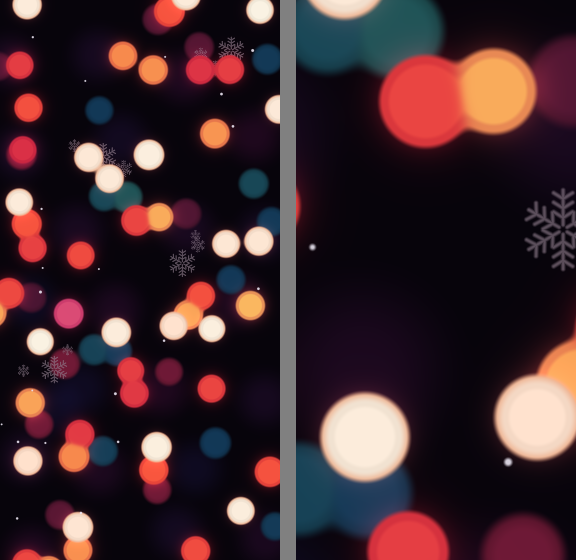
Left: the whole. Right: its middle third, enlarged.
Write a WebGL 2 fragment shader that draws this background.

```glsl
#version 300 es
precision highp float;

#define DIM_LIGHTS 23
#define WARM_LIGHTS 32
#define CREAM_LIGHTS 18
#define GLOWS 22
#define FLAKES 12
#define SPARKLES 20
#define RADIUS 0.051
#define EDGE 0.004
#define FUSION 0.007
#define CLING 0.42
#define SEED 3.7

uniform vec2 u_resolution;
out vec4 fragColor;

const float TAU = 6.28319;

float hash(float n) {
    return fract(sin(n * 127.1 + SEED * 31.7) * 43758.5453);
}

vec2 hash2(float n) {
    return vec2(hash(n), hash(n + 71.3));
}

// Evenly spread positions with jitter, slightly denser on the left
vec2 spot(float i, float height) {
    vec2 s = fract(vec2(0.7549, 0.5698) * i + 0.37);
    s.x = pow(s.x, 1.15);
    return s * vec2(1.02, height) + (hash2(i + 5.0) - 0.5) * 0.12;
}

// Some lights cling to the spot of an earlier one
vec2 lightCentre(float i, float height) {
    if (hash(i + 11.0) > CLING) return spot(i, height);
    float a = TAU * hash(i + 23.0);
    return spot(i - 16.0, height) + 0.082 * vec2(cos(a), sin(a));
}

vec3 lightColour(int i) {
    float pick = hash(float(i) + 40.0);
    float tone = hash(float(i) + 57.0);
    if (i < DIM_LIGHTS) {
        vec3 teal = mix(vec3(0.07, 0.22, 0.34), vec3(0.12, 0.34, 0.34), tone * tone);
        vec3 maroon = mix(vec3(0.28, 0.08, 0.19), vec3(0.52, 0.11, 0.22), tone);
        return i % 2 == 0 ? teal : maroon;
    }
    if (i < DIM_LIGHTS + WARM_LIGHTS) {
        vec3 red = mix(vec3(0.82, 0.16, 0.28), vec3(0.96, 0.33, 0.24), tone);
        if (pick > 0.9) red = vec3(0.84, 0.28, 0.46);
        vec3 orange = mix(vec3(0.95, 0.51, 0.30), vec3(0.96, 0.69, 0.38), tone);
        return i % 3 == 0 ? orange : red;
    }
    return mix(vec3(0.96, 0.84, 0.76), vec3(0.94, 0.91, 0.85), tone);
}

// Fused discs: blended colour in rgb, signed distance in a
vec4 lightLayer(vec2 p, float height, int first, int count) {
    vec3 colour = vec3(0.0);
    float total = 1e-30;
    for (int i = first; i < first + count; i++) {
        float n = float(i);
        float d = length(p - lightCentre(n, height)) - RADIUS * mix(0.94, 1.08, hash(n + 83.0));
        float w = exp(-d / FUSION);
        colour += w * lightColour(i);
        total += w;
    }
    return vec4(colour / total, -FUSION * log(total));
}

float segment(vec2 p, vec2 a, vec2 b) {
    vec2 ab = b - a;
    return length(p - a - ab * clamp(dot(p - a, ab) / dot(ab, ab), 0.0, 1.0));
}

// Six-armed flake of unit radius
float snowflake(vec2 p) {
    float sector = TAU / 6.0;
    float a = mod(atan(p.y, p.x), sector) - 0.5 * sector;
    vec2 q = length(p) * vec2(cos(a), abs(sin(a)));
    float d = segment(q, vec2(0.12, 0.0), vec2(1.0, 0.0));
    for (float k = 0.3; k < 0.9; k += 0.24)
        d = min(d, segment(q, vec2(k, 0.0), vec2(k + 0.15, 0.24)));
    return d - 0.045;
}

void main() {
    vec2 p = gl_FragCoord.xy / u_resolution.x;
    float height = u_resolution.y / u_resolution.x;
    vec3 col = vec3(0.027, 0.014, 0.043);

    // Far, blurred glows
    for (int i = 0; i < GLOWS; i++) {
        float n = float(i) + 200.0;
        float d = length(p - spot(n, height));
        vec3 tint = mix(vec3(0.03, 0.035, 0.11), vec3(0.13, 0.02, 0.09), hash(n + 9.0));
        col += tint * smoothstep(0.14, 0.02, d) * 0.75;
    }

    // Dim lights with soft rims
    vec4 dim = lightLayer(p, height, 0, DIM_LIGHTS);
    float dimShade = mix(0.86, 1.05, smoothstep(0.0, -0.02, dim.a));
    col = mix(col, dim.rgb * dimShade, 0.94 * smoothstep(0.009, -0.007, dim.a));

    // Snowflakes in groups of three, the first one largest
    for (int i = 0; i < FLAKES; i++) {
        float n = float(i), group = floor(n / 3.0), member = mod(n, 3.0);
        vec2 c = vec2(0.12 + 0.74 * fract(group * 0.618 + 0.1), height * (0.34 + 0.19 * group));
        float a = TAU * hash(n + 310.0);
        c += min(member, 1.0) * (0.06 + 0.025 * member) * vec2(cos(a), sin(a));
        float size = member < 0.5 ? 0.047 : mix(0.018, 0.03, hash(n + 330.0));
        float d = snowflake((p - c) / size) * size;
        col = mix(col, vec3(0.56, 0.49, 0.55), 0.62 * smoothstep(0.002, -0.002, d));
    }

    // Warm lights, their halo and an inner ring
    vec4 warm = lightLayer(p, height, DIM_LIGHTS, WARM_LIGHTS);
    col += warm.rgb * vec3(0.22, 0.1, 0.16) * exp(-max(warm.a, 0.0) / 0.016);
    float ring = smoothstep(-0.008, -0.014, warm.a);
    vec3 warmShade = warm.rgb * mix(vec3(0.95, 0.84, 0.92), vec3(1.02, 1.05, 1.0), ring);
    col = mix(col, warmShade, smoothstep(EDGE, -EDGE, warm.a));

    // Cream lights with a peach rim
    vec4 cream = lightLayer(p, height, DIM_LIGHTS + WARM_LIGHTS, CREAM_LIGHTS);
    col += vec3(0.13, 0.05, 0.05) * exp(-max(cream.a, 0.0) / 0.012);
    vec3 creamShade = mix(vec3(0.93, 0.68, 0.54), cream.rgb, smoothstep(0.002, -0.012, cream.a));
    creamShade += 0.04 * smoothstep(-0.014, -0.02, cream.a);
    col = mix(col, creamShade, smoothstep(EDGE, -EDGE, cream.a));

    // Tiny sparkles
    for (int i = 0; i < SPARKLES; i++) {
        float n = float(i) + 400.0;
        float d = length(p - hash2(n) * vec2(1.0, height));
        float size = mix(0.0025, 0.0048, hash(n + 17.0));
        col = mix(col, vec3(0.92, 0.9, 0.95), 0.9 * smoothstep(size + 0.003, size - 0.002, d));
    }

    fragColor = vec4(clamp(col, 0.0, 1.0), 1.0);
}
```
